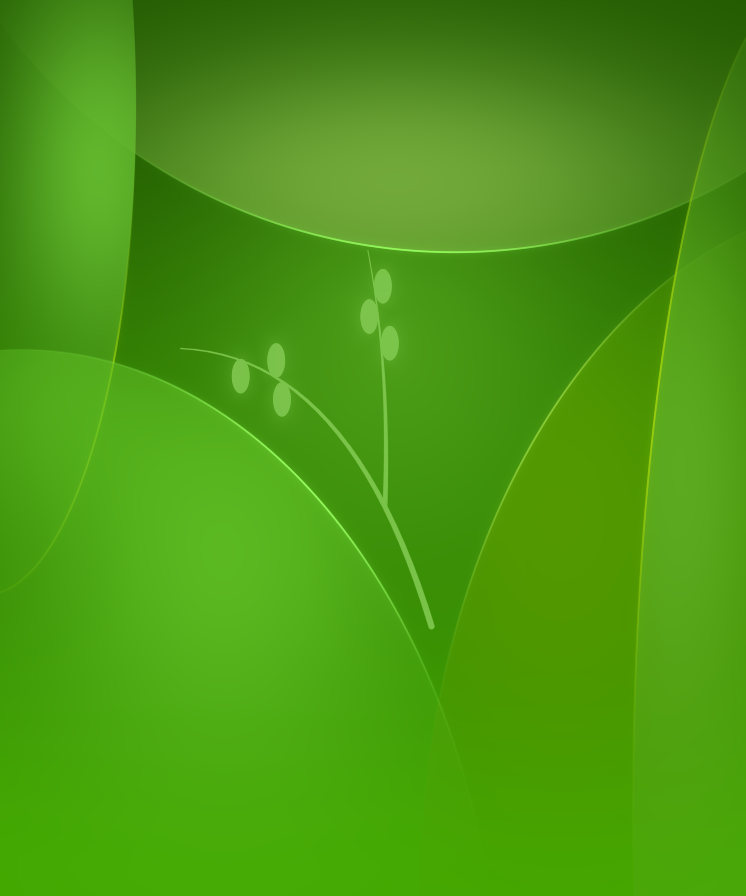
Write a WebGL 1 fragment shader that draws this background.

```glsl
precision highp float;

uniform vec2 u_resolution;

const float ASPECT = 0.8333;

// Soft elliptical falloff, 1 at the centre
float glow(vec2 p, vec2 center, vec2 radius) {
  vec2 q = (p - center) / radius;
  return exp(-dot(q, q));
}

// Approximate signed distance to an ellipse
float ellipseDistance(vec2 p, vec2 center, vec2 radius) {
  vec2 q = (p - center) / radius;
  float k = length(q);
  return k * (k - 1.0) / max(length(q / radius), 0.0001);
}

float segmentDistance(vec2 p, vec2 a, vec2 b) {
  vec2 ab = b - a;
  return length(p - a - ab * clamp(dot(p - a, ab) / dot(ab, ab), 0.0, 1.0));
}

float coverage(float d, float px) {
  return 1.0 - smoothstep(-px, px, d);
}

// Translucent curved sheet with a fine lit rim
vec3 sheet(vec3 base, float d, vec3 tint, float fill, vec3 rimColor, float rim, float px) {
  vec3 color = mix(base, tint, clamp(fill, 0.0, 1.0) * coverage(d, px));
  float line = coverage(abs(d) - 0.0011, px);
  float halo = 0.18 * exp(-abs(d) / 0.004);
  return mix(color, rimColor, clamp(rim * max(line, halo), 0.0, 1.0));
}

vec2 bezier(vec2 a, vec2 b, vec2 c, float t) {
  return mix(mix(a, b, t), mix(b, c, t), t);
}

// Tapering stem along a quadratic curve
float stem(vec2 p, vec2 a, vec2 b, vec2 c, float width, float px) {
  float mask = 0.0;
  vec2 from = a;
  for (int i = 1; i <= 24; i++) {
    float t = float(i) / 24.0;
    vec2 to = bezier(a, b, c, t);
    float d = segmentDistance(p, from, to) - width * mix(1.0, 0.2, t);
    mask = max(mask, coverage(d, px));
    from = to;
  }
  return mask;
}

// Buds on alternating sides: x is coverage, y is halo
vec2 buds(vec2 p, vec2 a, vec2 b, vec2 c, float start, float gap, float offset, float px) {
  vec2 result = vec2(0.0);
  for (int i = 0; i < 3; i++) {
    float t = start + gap * float(i);
    vec2 along = normalize(mix(b - a, c - b, t));
    float side = 1.0 - 2.0 * mod(float(i), 2.0);
    vec2 center = bezier(a, b, c, t) + side * offset * vec2(-along.y, along.x);
    float d = ellipseDistance(p, center, vec2(0.0102, 0.0195));
    result = max(result, vec2(coverage(d, px), exp(-max(d, 0.0) / 0.010)));
  }
  return result;
}

vec3 backdrop(vec2 p) {
  vec3 color = mix(vec3(0.26, 0.66, 0.0), vec3(0.20, 0.53, 0.0), smoothstep(0.0, 0.42, p.y));
  color = mix(color, vec3(0.13, 0.35, 0.0), smoothstep(0.4, 0.95, p.y));
  return mix(color, vec3(0.31, 0.63, 0.10), 0.85 * glow(p, vec2(0.44, 0.62), vec2(0.22, 0.24)));
}

void main() {
  vec2 p = gl_FragCoord.xy / u_resolution * vec2(ASPECT, 1.0);
  float px = 0.75 / u_resolution.y;
  vec3 limeRim = vec3(0.58, 0.98, 0.36);
  vec3 yellowRim = vec3(0.63, 0.83, 0.05);
  vec3 color = backdrop(p);

  // Hanging dome
  float dome = ellipseDistance(p, vec2(0.508, 1.350), vec2(0.6315));
  color = sheet(color, dome, vec3(0.46, 0.67, 0.24),
    0.95 * glow(p, vec2(0.443, 0.80), vec2(0.34, 0.14)),
    limeRim, glow(p, vec2(0.46, 0.73), vec2(0.23, 0.2)), px);

  // Left sheet
  float left = ellipseDistance(p, vec2(-0.017, 0.883), vec2(0.169, 0.547));
  color = sheet(color, left, vec3(0.39, 0.73, 0.18),
    0.95 * glow(p, vec2(0.11, 0.81), vec2(0.11, 0.22)),
    yellowRim, 0.9 * glow(p, vec2(0.12, 0.53), vec2(0.2, 0.15)), px);

  // Olive leaf
  float olive = ellipseDistance(p, vec2(0.990, -0.003), vec2(0.521, 0.781));
  color = sheet(color, olive, vec3(0.33, 0.60, 0.0),
    0.95 * glow(p, vec2(0.63, 0.42), vec2(0.22, 0.32)),
    vec3(0.60, 0.85, 0.25), 0.8 * glow(p, vec2(0.61, 0.52), vec2(0.16, 0.21)), px);

  // Lower hill
  float hill = ellipseDistance(p, vec2(0.022, -0.165), vec2(0.538, 0.775));
  float hillFill = 0.9 * glow(p, vec2(0.25, 0.38), vec2(0.21, 0.27))
    + 0.4 * glow(p, vec2(0.04, 0.56), vec2(0.13, 0.13));
  color = sheet(color, hill, vec3(0.37, 0.74, 0.14), hillFill,
    limeRim, glow(p, vec2(0.34, 0.46), vec2(0.20, 0.21)), px);

  // Right sheet
  float right = ellipseDistance(p, vec2(0.909, 0.0886), vec2(0.202, 0.9375));
  color = sheet(color, right, vec3(0.36, 0.67, 0.13),
    0.15 + 0.8 * glow(p, vec2(0.76, 0.48), vec2(0.09, 0.32)),
    yellowRim, 0.9 * glow(p, vec2(0.74, 0.56), vec2(0.2, 0.28)), px);

  // Sprig
  vec2 root = vec2(0.482, 0.301), bend = vec2(0.391, 0.603), tip = vec2(0.202, 0.611);
  vec2 fork = vec2(0.430, 0.434), lean = vec2(0.436, 0.590), top = vec2(0.411, 0.720);
  float stems = max(stem(p, root, bend, tip, 0.0036, px), stem(p, fork, lean, top, 0.0028, px));
  vec2 bud = max(buds(p, root, bend, tip, 0.642, 0.077, 0.0165, px),
    buds(p, fork, lean, top, 0.615, 0.115, -0.0098, px));
  color = mix(color, vec3(0.52, 0.80, 0.33), max(0.85 * max(stems, bud.x), 0.2 * bud.y));

  gl_FragColor = vec4(color, 1.0);
}
```
